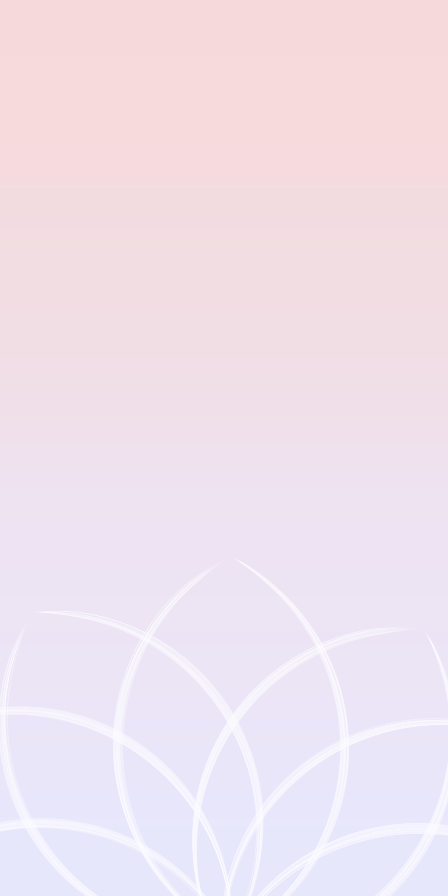
Write a Shadertoy shader that draws this background.

```glsl
// Pastel pink-to-lavender gradient with a brushed white lotus outline rising from the lower edge.
#define HALF_LENGTH 0.4245
#define HALF_WIDTH 0.253
#define BRUSH_SPREAD 0.0115
#define STRAND_RADIUS 0.0017
#define STRAND_ALPHA 0.52
#define BODY_ALPHA 0.45
#define STRANDS 6
#define LEFT_BASE vec2(0.5156, -0.0911)
#define RIGHT_BASE vec2(0.4974, -0.125)
#define BRUSH_COLOR vec3(0.988, 0.985, 0.998)

// Petal tilt in degrees: centre, then the left fan, then the right fan.
const float TILT[7] = float[7](0.0, -31.5, -59.0, -90.0, 32.0, 58.0, 87.0);

// Gradient stops: colour, then height measured down from the top.
const vec4 STOPS[8] = vec4[8](
    vec4(0.965, 0.855, 0.857, 0.00),
    vec4(0.970, 0.855, 0.866, 0.185),
    vec4(0.952, 0.863, 0.877, 0.215),
    vec4(0.945, 0.871, 0.900, 0.40),
    vec4(0.942, 0.876, 0.914, 0.46),
    vec4(0.934, 0.888, 0.943, 0.54),
    vec4(0.926, 0.897, 0.962, 0.74),
    vec4(0.906, 0.905, 0.990, 0.94));

float hash(vec2 p) {
    vec3 q = fract(vec3(p.xyx) * 0.1031);
    q += dot(q, q.yzx + 33.33);
    return fract((q.x + q.y) * q.z);
}

vec3 background(float depth) {
    vec3 color = STOPS[0].rgb;
    for (int i = 1; i < 8; i++) {
        float t = clamp((depth - STOPS[i - 1].w) / (STOPS[i].w - STOPS[i - 1].w), 0.0, 1.0);
        color = mix(color, STOPS[i].rgb, t);
    }
    return color;
}

// Distance to a pair of mirrored arcs that meet at both petal tips.
float petalDistance(vec2 q, float halfWidth) {
    float radius = (HALF_LENGTH * HALF_LENGTH + halfWidth * halfWidth) / (2.0 * halfWidth);
    return abs(length(vec2(abs(q.x) + radius - halfWidth, q.y)) - radius);
}

float coverage(float dist, float radius, float pixel) {
    float visible = min(1.0, 2.0 * radius / pixel);
    return visible * (1.0 - smoothstep(-0.5, 0.5, (dist - max(radius, 0.5 * pixel)) / pixel));
}

// Opacity of one petal outline: a soft body plus fine bristle strands.
float petal(vec2 p, vec2 base, float angle, float seed, float pixel) {
    vec2 axis = vec2(sin(angle), cos(angle));
    vec2 d = p - base;
    vec2 q = vec2(dot(d, vec2(axis.y, -axis.x)), dot(d, axis) - HALF_LENGTH);
    float along = abs(q.y) / HALF_LENGTH;
    if (along >= 1.0) return 0.0;

    float side = step(0.0, q.x);
    float taper = 1.0 - along * along;
    float body = coverage(petalDistance(q, HALF_WIDTH), 0.0085 * taper, pixel);
    float clear = 1.0 - BODY_ALPHA * body;
    for (int i = 0; i < STRANDS; i++) {
        vec2 key = vec2(float(i) + 8.0 * side, seed);
        float spread = 2.0 * (float(i) + 0.8 * hash(key)) / float(STRANDS) - 0.9;
        vec2 slip = vec2(0.0, 0.012 * (hash(key + 31.7) - 0.5) * smoothstep(0.0, 0.3, taper));
        float dist = petalDistance(q + slip, HALF_WIDTH + BRUSH_SPREAD * spread);
        float strength = STRAND_ALPHA * mix(0.7, 1.3, hash(key + 71.3));
        clear *= 1.0 - strength * coverage(dist, STRAND_RADIUS * mix(0.5, 1.0, taper), pixel);
    }
    float fadeLength = mix(0.14, 0.04, side);
    return (1.0 - clear) * smoothstep(0.0, fadeLength, 1.0 - along);
}

void mainImage(out vec4 fragColor, in vec2 fragCoord) {
    vec2 p = fragCoord / iResolution.x;
    float pixel = 1.0 / iResolution.x;
    vec3 color = background(1.0 - fragCoord.y / iResolution.y);

    // Lotus petals fan out from a base just below the canvas.
    float clear = 1.0;
    for (int i = 0; i < 7; i++) {
        vec2 base = i < 4 ? LEFT_BASE : RIGHT_BASE;
        clear *= 1.0 - petal(p, base, radians(TILT[i]), float(i) * 5.3, pixel);
    }
    color = mix(color, BRUSH_COLOR, 1.0 - clear);
    fragColor = vec4(color, 1.0);
}
```
